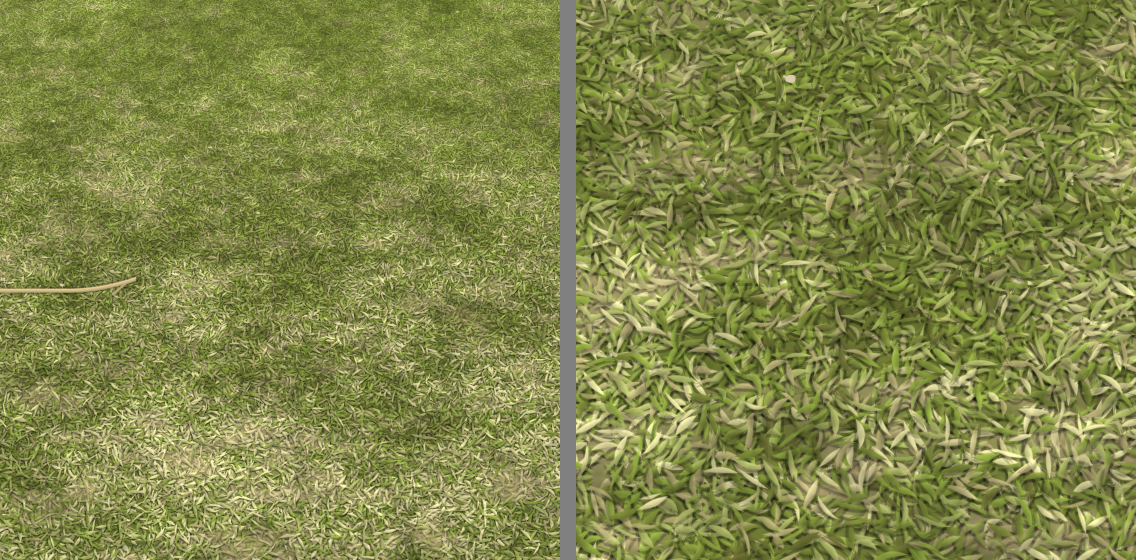
Left: the whole. Right: its middle third, enlarged.
Give the GLSL for this texture, as a WebGL 1 fragment shader.

```glsl
precision highp float;
uniform vec2 u_resolution;

const int LAYERS = 8;
const float RECESSION = 0.60;       // shrink of grass from bottom to top
const float CELL = 0.018;           // blade spacing at the bottom edge
const float BLADE_LENGTH = 0.0140;  // longest half length
const float BLADE_WIDTH = 0.0025;   // half width
const float FORESHORTEN = 0.78;
const float SHADOW = 0.24;
const float BRIGHTNESS = 1.09;
const float DRY_BASE = 0.17;
const float DRY_FADE = 0.26;        // loss of dryness towards the top
const float PATCH_STRENGTH = 0.75;
const float WORN_STRENGTH = 0.55;
const float CLUMP_CONTRAST = 0.42;
const float LITTER_CELL = 0.17;
const float LITTER_SHARE = 0.12;

const vec3 SHADE = vec3(0.36, 0.37, 0.17);
const vec3 MOSS = vec3(0.42, 0.47, 0.19);
const vec3 LEAF = vec3(0.49, 0.57, 0.22);
const vec3 SAGE = vec3(0.60, 0.63, 0.36);
const vec3 THATCH = vec3(0.62, 0.58, 0.40);
const vec3 STRAW = vec3(0.79, 0.77, 0.56);
const vec3 SOIL = vec3(0.62, 0.55, 0.39);
const vec3 FAR_GREEN = vec3(0.45, 0.53, 0.19);
const vec3 STEM = vec3(0.86, 0.77, 0.55);
const vec3 LITTER = vec3(0.86, 0.80, 0.68);

float hash(vec2 p) {
  vec3 q = fract(vec3(p.xyx) * 0.1031);
  q += dot(q, q.yzx + 33.33);
  return fract((q.x + q.y) * q.z);
}

vec2 hash2(vec2 p) {
  return vec2(hash(p), hash(p + vec2(71.7, 19.3)));
}

float noise(vec2 p) {
  vec2 i = floor(p);
  vec2 f = fract(p);
  f = f * f * (3.0 - 2.0 * f);
  return mix(mix(hash(i), hash(i + vec2(1.0, 0.0)), f.x),
             mix(hash(i + vec2(0.0, 1.0)), hash(i + 1.0), f.x), f.y);
}

float fbm(vec2 p) {
  float sum = 0.0;
  float gain = 0.53;
  for (int i = 0; i < 4; i++) {
    sum += gain * noise(p);
    p = p * 2.03 + 17.1;
    gain *= 0.5;
  }
  return sum;
}

float segment(vec2 p, vec2 a, vec2 b) {
  vec2 ab = b - a;
  return length(p - a - ab * clamp(dot(p - a, ab) / dot(ab, ab), 0.0, 1.0));
}

// Lush to dry colour ramp
vec3 grassColor(float tone) {
  vec3 c = mix(SHADE, MOSS, smoothstep(0.02, 0.12, tone));
  c = mix(c, LEAF, smoothstep(0.25, 0.33, tone));
  c = mix(c, SAGE, smoothstep(0.45, 0.53, tone));
  c = mix(c, THATCH, smoothstep(0.70, 0.76, tone));
  return mix(c, STRAW, smoothstep(0.85, 0.93, tone));
}

// One layer of bent, tapered blades, each with a shadow on its lower side
vec3 addBlades(vec3 col, vec2 p, float shear, float edge, float dryness, float seed) {
  vec2 home = floor(p / CELL);
  for (int j = -1; j <= 1; j++) {
    for (int i = -1; i <= 1; i++) {
      vec2 id = home + vec2(float(i), float(j));
      vec2 key = id + seed * vec2(37.0, 53.0) + 200.0;
      vec2 d = p - (id + hash2(key)) * CELL;
      d.x -= shear * d.y;
      vec2 r = hash2(key + 311.0);
      float angle = (r.x - 0.5) * 3.14159;
      vec2 dir = normalize(vec2(cos(angle), sin(angle) * FORESHORTEN));
      float along = dot(d, dir) / (BLADE_LENGTH * mix(0.40, 1.0, r.y));
      float variety = hash(key + 97.0);
      float bend = (variety - 0.5) * BLADE_WIDTH * 2.4;
      float across = dot(d, vec2(-dir.y, dir.x)) + bend * (along * along - 0.4);
      float width = BLADE_WIDTH * mix(0.50, 1.25, fract(variety * 7.0)) * (1.0 - along * along);
      float shadow = smoothstep(edge, -edge, abs(across + BLADE_WIDTH) - width);
      float blade = smoothstep(edge, -edge, abs(across) - width);
      vec3 tint = grassColor(hash(key + 503.0) + dryness);
      tint *= 1.0 + 0.12 * clamp(across / BLADE_WIDTH + 0.4 * along, -1.0, 1.0);
      col = mix(col * (1.0 - SHADOW * shadow), tint, blade * mix(0.7, 1.0, r.y));
    }
  }
  return col;
}

void main() {
  vec2 uv = gl_FragCoord.xy / u_resolution;
  float pixel = 1.0 / min(u_resolution.x, u_resolution.y);

  // Receding ground coordinates
  float scale = 1.0 - RECESSION * uv.y;
  vec2 ground = vec2((uv.x - 0.5) / scale, -log(scale) / RECESSION);
  float shear = (uv.x - 0.5) * RECESSION / scale;
  float edge = max(0.8 * pixel / scale, 0.0008);

  // Lush and worn patches
  float patches = fbm(ground * vec2(4.0, 8.0) + 41.0) - 0.5;
  float worn = fbm(ground * vec2(11.0, 26.0) + 83.0);
  float clumps = fbm(ground * vec2(26.0, 42.0) + 127.0) - 0.5;
  float dryness = DRY_BASE - DRY_FADE * uv.y + patches * PATCH_STRENGTH
                + (worn - 0.5) * WORN_STRENGTH;
  float bare = smoothstep(0.60, 0.80, worn) * (1.0 - 0.5 * uv.y);

  vec3 col = mix(MOSS, THATCH, smoothstep(0.3, 0.7, worn)) * 0.88;
  for (int i = 0; i < LAYERS; i++) {
    col = addBlades(col, ground, shear, edge, dryness, float(i) + 1.0);
  }
  col = mix(col, SOIL, 0.40 * bare);
  col = mix(col, FAR_GREEN, 0.40 * smoothstep(0.40, 1.0, uv.y) * (1.0 - bare));
  col *= 1.0 + CLUMP_CONTRAST * clumps + 0.18 * patches;
  col *= BRIGHTNESS * (0.92 + 0.16 * noise(ground * vec2(150.0, 210.0) + 60.0));

  // Sparse pale litter
  vec2 litterId = floor(ground / LITTER_CELL) + 150.0;
  vec2 offset = (fract(ground / LITTER_CELL) - mix(vec2(0.2), vec2(0.8), hash2(litterId))) * LITTER_CELL;
  offset.x -= shear * offset.y;
  float outline = 0.0026 + 0.0024 * noise(ground * 320.0 + 90.0);
  float litter = smoothstep(edge, -edge, length(offset * vec2(0.6, 1.1)) - outline);
  col = mix(col, LITTER, litter * step(hash(litterId + 29.0), LITTER_SHARE));

  // Curved dry stem with a forked tip
  float rise = max(uv.x - 0.12, 0.0);
  float height = uv.y - 0.481 - 1.4 * rise * rise;
  float curve = abs(height) / sqrt(1.0 + 7.84 * rise * rise);
  float stem = max(curve - 0.0036, uv.x - 0.243);
  stem = min(stem, segment(uv, vec2(0.228, 0.497), vec2(0.202, 0.475)) - 0.0022);
  col *= 1.0 - 0.25 * smoothstep(0.005, 0.0, stem);
  vec3 stemColor = STEM * (0.86 + 0.2 * smoothstep(-0.003, 0.003, height));
  col = mix(col, stemColor, smoothstep(pixel, -pixel, stem));

  gl_FragColor = vec4(clamp(col, 0.0, 1.0), 1.0);
}
```
